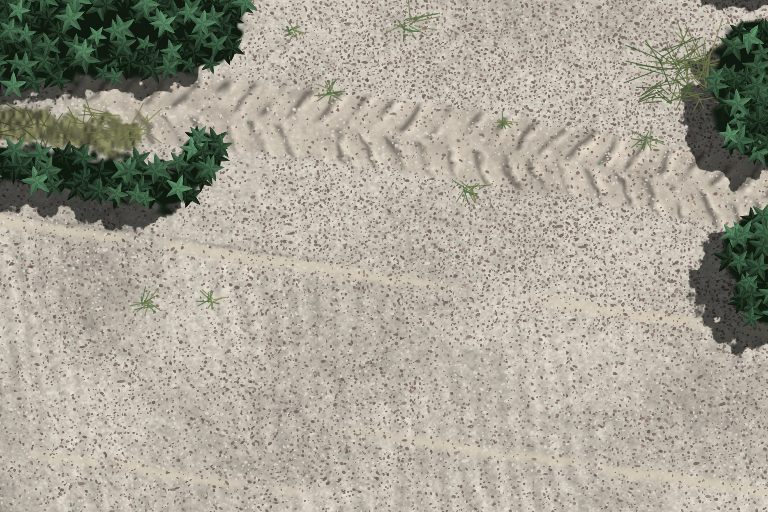
A WebGL 2 fragment shader for this texture:

```glsl
#version 300 es
precision highp float;
uniform vec2 u_resolution;
out vec4 outColor;
#define SLOPE 0.145
#define LUG_PITCH 0.055
#define TRACK_HALF 0.068
#define LEAF_CELL 0.04
#define LEAF_RADIUS 0.033
#define PEBBLE_SCALE 80.0
#define SHADOW_SHIFT vec2(0.056, 0.04)
#define SAND vec3(0.80, 0.775, 0.73)
#define DUST vec3(0.59, 0.57, 0.53)
#define LEAF_DARK vec3(0.06, 0.10, 0.06)
#define LEAF_LIGHT vec3(0.33, 0.51, 0.37)
#define STRAW vec3(0.50, 0.52, 0.32)

const vec3 TUFTS[8] = vec3[8](vec3(0.80, 0.95, 0.065), vec3(0.57, 0.938, 0.03),
  vec3(0.645, 0.815, 0.04), vec3(0.915, 0.63, 0.055), vec3(1.265, 0.725, 0.04),
  vec3(0.985, 0.76, 0.025), vec3(0.285, 0.405, 0.04), vec3(0.41, 0.412, 0.035));

float hash(vec2 p) { return fract(sin(dot(p, vec2(127.1, 311.7))) * 43758.5); }
vec2 hash2(vec2 p) { return vec2(hash(p), hash(p + 37.3)); }
float noise(vec2 p) {
  vec2 i = floor(p), f = fract(p);
  f = f * f * (3.0 - 2.0 * f);
  return mix(mix(hash(i), hash(i + vec2(1, 0)), f.x),
             mix(hash(i + vec2(0, 1)), hash(i + vec2(1, 1)), f.x), f.y);
}
float fbm(vec2 p) {
  float sum = 0.0, amp = 0.5;
  for (int i = 0; i < 4; i++) { sum += amp * noise(p); p = p * 2.1 + 7.7; amp *= 0.5; }
  return sum;
}
float bump(float x, float w) { return exp(-x * x / (w * w)); }
float segment(vec2 p, vec2 a, vec2 b) {
  vec2 pa = p - a, ba = b - a;
  return length(pa - ba * clamp(dot(pa, ba) / dot(ba, ba), 0.0, 1.0));
}

// Signed distance to the planted clumps
float foliage(vec2 p) {
  vec2 q = abs(p - vec2(0.13, 1.0 + 0.1 * p.x)) - vec2(0.26, 0.085);
  float d = length(max(q, 0.0)) + min(max(q.x, q.y), 0.0) - 0.09;
  d = min(d, segment(p, vec2(-0.1, 0.69), vec2(0.31, 0.645)) - 0.04);
  d = min(d, segment(p, vec2(0.335, 0.62), vec2(0.4, 0.71)) - 0.034);
  d = min(d, segment(p, vec2(1.5, 0.86), vec2(1.5, 0.79)) - 0.107);
  return min(d, segment(p, vec2(1.5, 0.5), vec2(1.52, 0.445)) - 0.09);
}

// Thin blades fanned around a base, painted over col
vec3 grass(vec3 col, vec2 p, vec2 base, vec2 spread, float len, int count, vec3 tint) {
  if (any(greaterThan(abs(p - base), spread + len))) return col;
  for (int i = 0; i < count; i++) {
    vec2 key = base * 91.0 + float(i) * 3.7, h = hash2(key);
    vec2 root = base + (h - 0.5) * 2.0 * spread;
    float angle = 6.2832 * hash(key + 5.1);
    vec2 tip = root + len * (0.3 + 0.7 * h.y) * vec2(cos(angle), 0.7 * sin(angle));
    float cover = smoothstep(0.0004 + 0.9 / u_resolution.y, 0.0, segment(p, root, tip));
    col = mix(col, mix(tint, STRAW, h.x), 0.8 * cover);
  }
  return col;
}

// Sand with ridges, ripples, wheel prints and pebbles
vec3 ground(vec2 p) {
  float rough = fbm(p * 45.0);
  float d = p.y + SLOPE * p.x + 0.012 * (fbm(p * 12.0) - 0.5) + 0.012 * (rough - 0.5);
  float pale = 1.1 * fbm(p * 5.0 + 3.0) + 0.7 * rough - 0.1;
  vec3 col = mix(DUST, SAND, clamp(pale + 0.12 * p.y, 0.0, 1.0));
  col *= 0.87 + 0.13 * noise(p * 150.0) + 0.13 * noise(p * 290.0);
  float ripple = sin(6.2832 * (p.x + 0.12 * p.y) / 0.043 + 4.0 * noise(p * 9.0) + 2.0 * rough);
  col *= 1.0 + 0.06 * ripple * smoothstep(0.57, 0.53, d) * smoothstep(0.25, 0.65, fbm(p * 4.0 + 9.0));
  float right = smoothstep(0.58, 0.68, p.x);
  float ridge = bump(d - 0.566, 0.012) + mix(bump(d - 0.121, 0.011), bump(d - 0.256, 0.011), right);
  ridge *= smoothstep(0.1, 0.6, noise(p * 14.0));
  col = mix(col, vec3(0.83, 0.79, 0.71), 0.8 * ridge);
  col *= 1.0 - 0.22 * bump(d - 0.582, 0.004) * (1.0 - right) * noise(p * 25.0);

  // Two rows of slanted lug prints
  float t = d - 0.848 + 0.06 * (p.x - 0.85) * (p.x - 0.85);
  float track = smoothstep(TRACK_HALF + 0.01, TRACK_HALF - 0.01, abs(t)) * smoothstep(0.08, 0.2, p.x);
  float slant = t > 0.0 ? -0.7 * t : 0.45 * t + 0.02;
  float phase = fract((p.x + slant + 0.016 * noise(p * 24.0) + 0.02 * rough) / LUG_PITCH);
  float row = smoothstep(0.0, 0.012, abs(t)) * track * smoothstep(0.0, 0.7, noise(p * 26.0));
  col = mix(col, vec3(0.75, 0.705, 0.64) * (0.8 + 0.4 * rough), 0.55 * track);
  col *= 1.0 + row * (0.12 * bump(phase - 0.75, 0.12) - 0.36 * bump(phase - 0.45, 0.12));

  // Pebbles on turned lattices, denser beside the track
  float stony = 0.27 + 0.25 * smoothstep(0.48, 0.6, d) * smoothstep(0.35, 0.65, p.x);
  stony = (stony + 0.5 * (fbm(p * 8.0) - 0.45)) * (1.0 - 0.75 * track) * (1.0 - 0.6 * min(ridge, 1.0));
  for (float k = 0.0; k < 3.0; k++) {
    float a = 0.5 + 1.1 * k;
    vec2 g = mat2(cos(a), sin(a), -sin(a), cos(a)) * p * (PEBBLE_SCALE + 22.0 * k) + noise(p * 40.0);
    vec2 cell = floor(g) + 50.0 * k, h = hash2(cell);
    float radius = 0.1 + 0.2 * hash(cell + 8.0), pick = hash(cell + 3.0);
    float stone = smoothstep(radius + 0.12, radius - 0.08, length((fract(g) - 0.3 - 0.4 * h) * vec2(1.0, 1.3)));
    vec3 tint = mix(vec3(0.38, 0.31, 0.29), vec3(0.6, 0.52, 0.49), h.y);
    if (pick > 0.8) tint = pick > 0.997 ? vec3(0.33, 0.56, 0.33) : vec3(0.87, 0.85, 0.82);
    col = mix(col, tint, 0.8 * stone * (pick > 0.9 ? 1.0 : step(pick, stony)));
  }
  return col;
}

// Overlapping pointed leaves, upper layers brighter
vec3 leaves(vec3 col, vec2 p) {
  float d = foliage(p), aa = 0.8 / u_resolution.y;
  if (d > 0.05) return col;
  col = mix(col, LEAF_DARK, smoothstep(0.005, -0.012, d + 0.03 * (noise(p * 60.0) - 0.5)));
  for (int k = 0; k < 36; k++) {
    float layer = float(k / 9);
    vec2 g = p / LEAF_CELL + layer * vec2(0.37, 0.61);
    vec2 cell = floor(g) + vec2(k % 3 - 1, k / 3 % 3 - 1), key = cell + layer * 19.0;
    vec2 h = hash2(key), q = (g - cell - h) * LEAF_CELL;
    if (foliage(p - q) > 0.0 || hash(key + 2.0) > 0.68) continue;
    float turn = fract(atan(q.y, q.x + 0.00001) * 0.7958 + 5.0 * h.x) - 0.5, lobe = 2.0 * abs(turn);
    float reach = LEAF_RADIUS * (0.6 + 0.4 * h.y) * (0.4 + 0.6 * lobe * lobe);
    float tone = (0.16 + 0.19 * layer) * (0.2 + 1.2 * hash(key + 6.0)) + 0.1 * sign(turn);
    tone += dot(q, vec2(0.15, 0.25)) / LEAF_RADIUS;
    col = mix(col, mix(LEAF_DARK, LEAF_LIGHT, clamp(tone, 0.0, 1.2)), smoothstep(aa, -aa, length(q) - reach));
  }
  return col;
}

void main() {
  vec2 p = gl_FragCoord.xy / u_resolution.y;
  vec3 col = ground(p);
  // Cast shadows
  float shade = min(foliage(p + SHADOW_SHIFT), segment(p, vec2(1.4, 1.02), vec2(1.55, 0.99)) - 0.025);
  shade += 0.08 * (fbm(p * 32.0) - 0.45);
  col *= mix(vec3(1), vec3(0.36, 0.37, 0.37), smoothstep(0.004, -0.004, shade));
  // Dry mat, then grass
  float mat = segment(p, vec2(-0.05, 0.765), vec2(0.25, 0.725)) - 0.03 + 0.07 * (fbm(p * 35.0) - 0.5);
  col = mix(col, STRAW * (0.3 + 0.8 * noise(p * vec2(150, 75))), 0.8 * smoothstep(0.01, -0.01, mat));
  col = grass(col, p, vec2(0.13, 0.75), vec2(0.17, 0.03), 0.06, 80, STRAW * 0.4);
  col = grass(col, p, vec2(1.34, 0.855), vec2(0.065, 0.055), 0.1, 90, vec3(0.2, 0.3, 0.15));
  for (int i = 0; i < 8; i++)
    col = grass(col, p, TUFTS[i].xy, vec2(0.2 * TUFTS[i].z), TUFTS[i].z, 14, vec3(0.25, 0.4, 0.22));
  outColor = vec4(leaves(col, p), 1);
}
```
